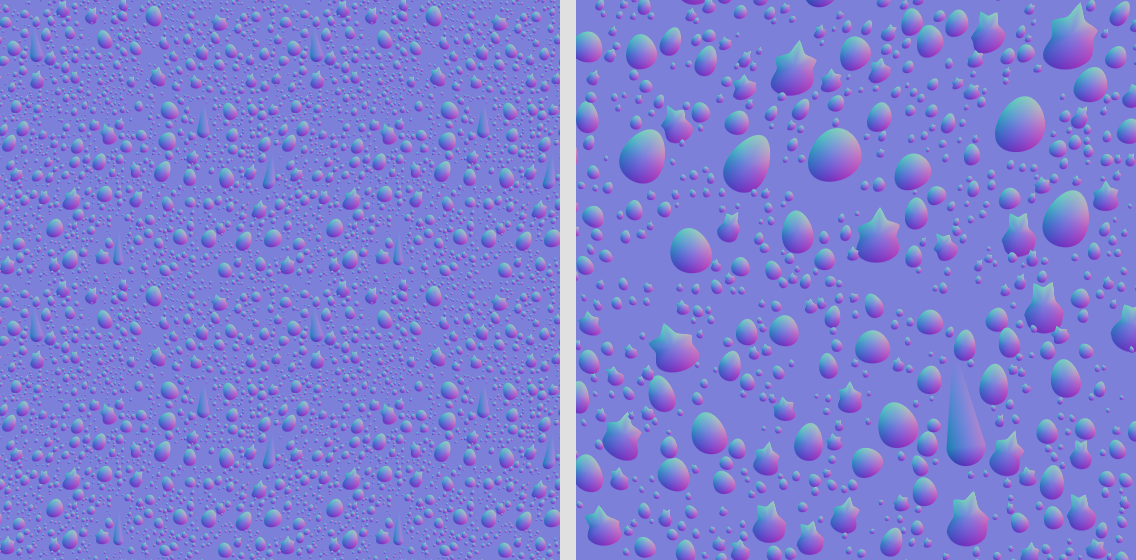
Left: the whole. Right: its middle third, enlarged.
Reproduce this texture map procedurally as a Shadertoy shader.

```glsl
// Tangent-space normal map of water drops and running streaks, two by two tiles.

float hash(vec2 p) {
    return fract(sin(dot(p, vec2(127.1, 311.7))) * 43758.5);
}

// Number of cells per tile side in each layer, from large drops to tiny ones
float cellCount(int layer) {
    return floor(8.5 * pow(1.44, float(layer)) + 0.5);
}

// Drop in the cell around p: offset from its centre, radius (0 if absent), seed
vec4 dropAt(vec2 p, float count, vec2 shift) {
    vec2 grid = p * count;
    float row = floor(grid.y) + shift.y;
    float slide = hash(vec2(mod(row, count), count));
    float column = floor(grid.x + slide) + shift.x;
    vec2 id = mod(vec2(column, row), count) + count * 1.7;
    float seed = hash(id);
    float radius = mix(0.13, 0.29, hash(id + 5.3)) * step(hash(id + 9.1), 0.74);
    vec2 jitter = vec2(hash(id + 13.7), hash(id + 21.9)) * 2.0 - 1.0;
    vec2 centre = vec2(column - slide, row) + 0.5 + jitter * (0.48 - 1.5 * radius);
    return vec4((grid - centre) / count, radius / count, seed);
}

// Streak: offset from its spine, half width there, height along the tail
vec4 streakAt(vec2 p, int index) {
    float i = float(index);
    vec2 foot = vec2(hash(vec2(i, 3.1)), (i + 0.6 * hash(vec2(i, 7.7))) / 4.0);
    vec2 offset = fract(p - foot + vec2(0.5, 0.25)) - vec2(0.5, 0.25);
    float tail = 0.105;
    float rise = clamp(offset.y / tail, 0.0, 1.0);
    float width = mix(0.012, 0.027, hash(vec2(i, 5.9))) * (1.0 - 0.85 * rise);
    return vec4(offset.x, offset.y - tail * rise, width, rise);
}

// True when no streak or larger drop touches this one
bool isClear(vec2 centre, float radius, int layer) {
    for (int i = 0; i < 4; i++) {
        vec4 streak = streakAt(centre, i);
        if (length(streak.xy) < streak.z + radius) return false;
    }
    for (int k = 0; k < layer; k++) {
        for (int j = 0; j < 9; j++) {
            vec4 other = dropAt(centre, cellCount(k), vec2(j % 3 - 1, j / 3 - 1));
            if (other.z > 0.0 && length(other.xy) < 1.05 * (other.z + radius)) return false;
        }
    }
    return true;
}

// Radius relative to the rim: tilted eggs, some with a scalloped upper edge
float rimRatio(vec2 q, float seed) {
    float tilt = (fract(seed * 17.0) - 0.5) * 0.9;
    q = mat2(cos(tilt), sin(tilt), -sin(tilt), cos(tilt)) * q;
    float stretch = mix(0.97, 1.24, fract(seed * 91.0));
    q *= vec2(stretch * (1.0 + 0.18 * clamp(q.y, -1.5, 1.5)), 1.0 / stretch);
    float angle = atan(q.y, q.x);
    float jagged = step(0.66, fract(seed * 53.0));
    float bite = 0.4 * smoothstep(-0.8, 0.2, sin(angle));
    float scallop = abs(sin(2.5 * angle + 6.0 * fract(seed * 37.0)));
    return length(q) / (1.0 + jagged * (0.15 - bite * scallop));
}

void mainImage(out vec4 fragColor, in vec2 fragCoord) {
    vec2 p = 2.0 * fragCoord / iResolution.xy;
    float pixel = 2.0 / iResolution.y;
    // A periodic warp loosens the rows
    p += 0.02 * sin(6.283185 * p.yx + vec2(1.0, 2.6));

    vec2 slope = vec2(0.0);

    // Drops
    for (int layer = 0; layer < 6; layer++) {
        vec4 drop = dropAt(p, cellCount(layer), vec2(0.0));
        if (drop.z <= 0.0) continue;
        vec2 q = drop.xy / drop.z;
        float ratio = rimRatio(q, drop.w);
        float cover = clamp(0.5 + (1.0 - ratio) * drop.z / pixel, 0.0, 1.0);
        if (cover > 0.0 && isClear(p - drop.xy, drop.z, layer)) {
            vec2 bulge = q / max(length(q), 0.001) * min(ratio, 1.0);
            slope = mix(slope, bulge, cover);
        }
    }

    // Streaks that fade out up their tails
    for (int i = 0; i < 4; i++) {
        vec4 streak = streakAt(p, i);
        float gap = streak.z - length(streak.xy);
        float cover = clamp(0.5 + gap / pixel, 0.0, 1.0) * (1.0 - streak.w);
        vec2 bulge = streak.xy / streak.z + vec2(-0.25, 0.4 * streak.w);
        slope = mix(slope, bulge, cover);
    }

    vec3 flatColor = vec3(0.49, 0.50, 0.85);
    fragColor = vec4(flatColor + vec3(0.31 * slope, -0.12 * dot(slope, slope)), 1.0);
}
```
